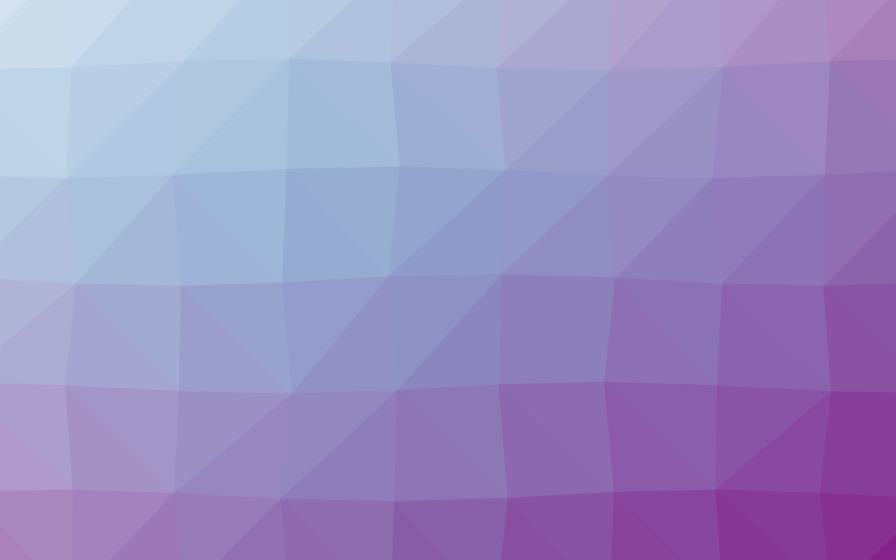
This background is drawn by a Shadertoy shader. Its source:

```glsl
const vec2 GRID = vec2(8.3, 5.2);
const vec2 SHIFT = vec2(0.65, 0.6);

// Lattice corner nudged by travelling waves
vec2 corner(vec2 id) {
    return id + 0.055 * vec2(cos(1.2 * (id.x - 2.1 * id.y + 4.1)),
                             cos(1.05 * (id.x - id.y - 4.9)));
}

// Pale blue to deep purple
vec3 ramp(float t) {
    vec3 stops[7] = vec3[7](
        vec3(0.88, 0.925, 0.957), vec3(0.75, 0.827, 0.902),
        vec3(0.62, 0.737, 0.855), vec3(0.55, 0.588, 0.776),
        vec3(0.55, 0.42, 0.694), vec3(0.533, 0.255, 0.616),
        vec3(0.506, 0.06, 0.486));
    float s = clamp(t, 0.0, 0.999) * 6.0;
    int i = int(s);
    return mix(stops[i], stops[i + 1], fract(s));
}

// Signed distance to the line a-b, positive on the inner side
float edge(vec2 p, vec2 a, vec2 b) {
    vec2 e = normalize(b - a), q = p - a;
    return e.x * q.y - e.y * q.x;
}

// Flat facet: colour times coverage, with coverage in alpha
vec4 facet(vec2 p, vec2 a, vec2 b, vec2 c, float pixel) {
    float inside = min(edge(p, a, b), min(edge(p, b, c), edge(p, c, a)));
    float cover = clamp(inside / pixel + 0.5, 0.0, 1.0);
    vec2 centre = ((a + b + c) / 3.0 + SHIFT) / GRID;
    vec2 t = (centre + 0.08) / 1.16;
    return vec4(0.5 * (ramp(t.x) + ramp(t.y)), 1.0) * cover;
}

// Whether a cell is split from its upper right to its lower left
bool risingSplit(vec2 cell) {
    float band = cell.x + cell.y;
    bool stripe = band < 6.0 && mod(band, 4.0) < 2.0;
    bool row = cell.y < 0.0 || (cell.y == 1.0 && cell.x > 3.0);
    bool tail = cell.y > 2.0 && cell.x - cell.y == 3.0;
    return stripe || row || tail;
}

void mainImage(out vec4 fragColor, in vec2 fragCoord) {
    vec2 uv = fragCoord / iResolution.xy;
    vec2 p = vec2(uv.x, 1.0 - uv.y) * GRID - SHIFT;
    float pixel = GRID.y / iResolution.y;

    // Blend the facets of the surrounding cells
    vec4 sum = vec4(0.0);
    for (int y = -1; y <= 1; y++) {
        for (int x = -1; x <= 1; x++) {
            vec2 cell = floor(p) + vec2(x, y);
            vec2 a = corner(cell), b = corner(cell + vec2(1, 0));
            vec2 c = corner(cell + 1.0), d = corner(cell + vec2(0, 1));
            if (risingSplit(cell)) {
                sum += facet(p, a, b, d, pixel) + facet(p, b, c, d, pixel);
            } else {
                sum += facet(p, a, b, c, pixel) + facet(p, a, c, d, pixel);
            }
        }
    }
    fragColor = vec4(sum.rgb / max(sum.a, 0.001), 1.0);
}
```
